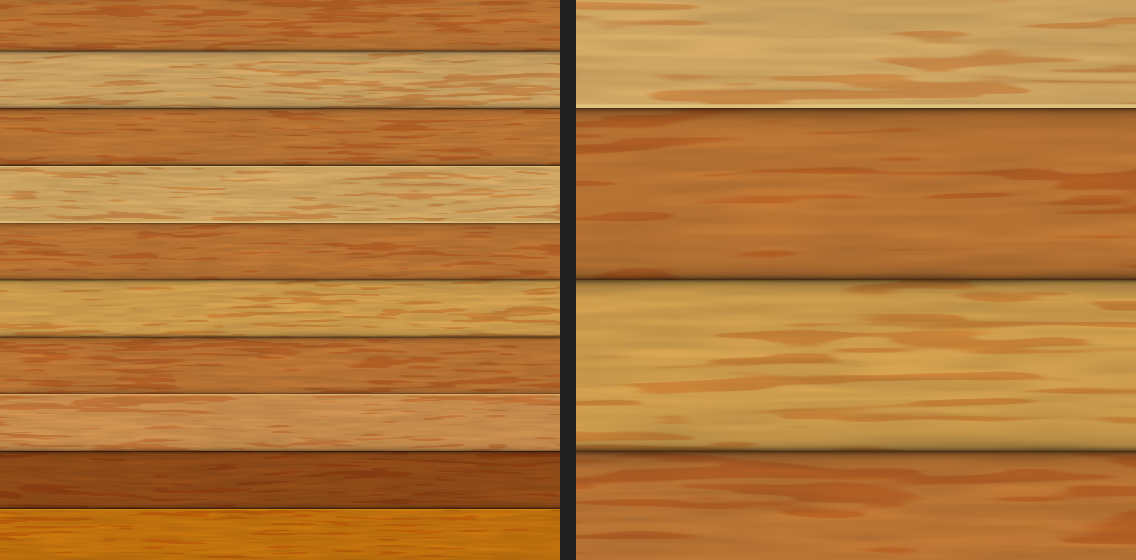
Left, the full canvas; right, a detail of the centre.
This texture is drawn by a Shadertoy shader. Its source:

```glsl
// Ten horizontal wooden planks in alternating tones, with streaky grain and shaded seams.

float hash(vec2 p) {
    return fract(sin(dot(p, vec2(12.9898, 78.233))) * 43758.5453);
}

float noise(vec2 p) {
    vec2 i = floor(p), f = fract(p);
    f = f * f * (3.0 - 2.0 * f);
    return mix(mix(hash(i), hash(i + vec2(1, 0)), f.x),
               mix(hash(i + vec2(0, 1)), hash(i + vec2(1, 1)), f.x), f.y);
}

// Base tone of a plank, numbered from the bottom
vec3 plankTone(int plank) {
    vec3 lightWoods[5] = vec3[5](
        vec3(0.75, 0.44, 0.05), vec3(0.78, 0.55, 0.30), vec3(0.80, 0.61, 0.30),
        vec3(0.80, 0.64, 0.38), vec3(0.79, 0.63, 0.38));
    if (plank % 2 == 0) return lightWoods[clamp(plank / 2, 0, 4)];
    return plank == 1 ? vec3(0.56, 0.29, 0.09) : vec3(0.72, 0.45, 0.20);
}

// Long thin streaks, wavering slightly and denser in some areas
vec3 addGrain(vec3 tone, vec2 p) {
    p.y += 0.014 * noise(p * vec2(3.0, 14.0)) + 0.003 * noise(p * vec2(11.0, 40.0));
    float density = noise(p * vec2(3.0, 32.0));
    float streak = 0.6 * noise(p * vec2(10.0, 190.0)) + 0.4 * noise(p * vec2(26.0, 310.0));
    float dark = smoothstep(0.58, 0.70, streak + 0.32 * (density - 0.5));
    float pale = smoothstep(0.56, 0.74, noise(p * vec2(8.0, 150.0) + 31.0));
    float fibre = noise(p * vec2(22.0, 290.0) + 57.0) - 0.5;
    tone *= 1.0 + 0.09 * fibre + 0.04 * (pale - 0.4);
    return mix(tone, tone * vec3(0.95, 0.79, 0.66), 0.85 * dark);
}

// Narrow dark seam plus a soft falloff into the plank
float seamShade(float d) {
    return 1.0 - 0.24 * exp(-d / 0.06) - 0.38 * exp(-d / 0.018);
}

void mainImage(out vec4 fragColor, in vec2 fragCoord) {
    vec2 uv = fragCoord / iResolution.xy;
    float row = uv.y / 0.1021 + 0.101;
    int plank = int(floor(row));
    float below = fract(row), above = 1.0 - below;
    float pixel = 1.0 / (0.1021 * iResolution.y);

    vec3 tone = plankTone(plank);
    float seed = float(plank);
    vec3 color = addGrain(tone, uv + vec2(3.71, 1.37) * seed);

    // Raised planks catch light on an edge; the others fall into shadow
    bool litTop = plank == 0 || plank == 2 || plank == 6;
    bool litBottom = plank == 6;
    color *= litTop ? 1.0 : seamShade(above);
    color *= litBottom ? 1.0 : seamShade(below);
    float rim = 0.0;
    if (litTop) rim += 1.0 - smoothstep(0.022 - 0.5 * pixel, 0.022 + 0.5 * pixel, above);
    if (litBottom) rim += 1.0 - smoothstep(0.022 - 0.5 * pixel, 0.022 + 0.5 * pixel, below);
    color = mix(color, tone * vec3(1.10, 1.22, 1.35), 0.85 * rim);

    fragColor = vec4(color, 1.0);
}
```
